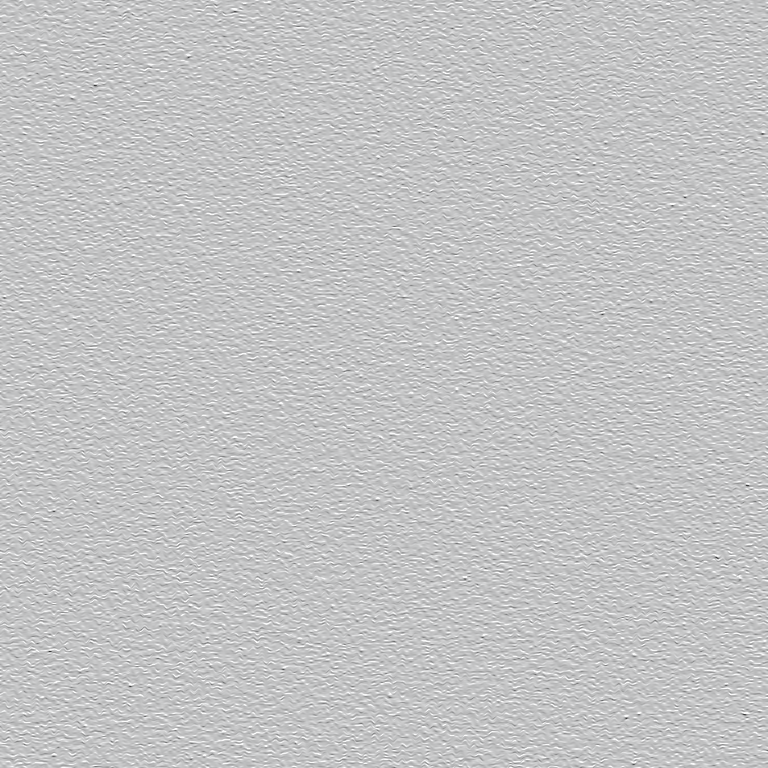
Write a Shadertoy shader that draws this texture.

```glsl
float hash(vec2 p, float seed) {
    vec3 q = fract(vec3(p.xyx + seed * 17.3) * vec3(0.1031, 0.1030, 0.0973));
    q += dot(q, q.yzx + 33.33);
    return fract((q.x + q.y) * q.z);
}

float valueNoise(vec2 p, float seed) {
    vec2 cell = floor(p);
    vec2 f = fract(p);
    f = f * f * (3.0 - 2.0 * f);
    float low = mix(hash(cell, seed), hash(cell + vec2(1.0, 0.0), seed), f.x);
    float high = mix(hash(cell + vec2(0.0, 1.0), seed), hash(cell + vec2(1.0), seed), f.x);
    return mix(low, high, f.y);
}

// Fine, mostly horizontal wrinkles bent by a coarser noise
float wrinkles(vec2 p, float bend) {
    p.y += bend * (valueNoise(p * vec2(170.0, 110.0), 1.0) - 0.5);
    float fine = valueNoise(p * vec2(185.0, 450.0), 2.0);
    float broad = valueNoise(p * vec2(140.0, 260.0), 3.0);
    return fine + 0.22 * broad;
}

// Sparse flat specks, one candidate in each grid cell
float specks(vec2 p, float density, vec2 radius) {
    vec2 cell = floor(p * density);
    vec2 jitter = vec2(hash(cell, 4.0), hash(cell, 5.0));
    vec2 center = (cell + mix(vec2(0.2), vec2(0.8), jitter)) / density;
    vec2 offset = (p - center) / radius;
    float strength = pow(hash(cell, 6.0), 7.0);
    return strength * exp(-dot(offset, offset));
}

float surfaceHeight(vec2 p, float bend) {
    return wrinkles(p, bend) + 1.2 * specks(p, 50.0, vec2(0.0026, 0.0016));
}

// Slope toward a light above the sheet
float emboss(vec2 p, vec2 lightStep, float bend) {
    return surfaceHeight(p - lightStep, bend) - surfaceHeight(p + lightStep, bend);
}

void mainImage(out vec4 fragColor, in vec2 fragCoord) {
    vec2 uv = fragCoord / iResolution.y;

    // Some regions are straighter than others
    float bend = mix(0.002, 0.005, valueNoise(uv * 5.0, 7.0));
    float relief = emboss(uv, vec2(0.0002, 0.0009), bend);

    // Gentle midtones, stronger extremes and a bias toward highlights
    float shade = relief * (0.22 + relief * (0.08 + 0.22 * relief));
    vec3 paperGray = vec3(0.760, 0.762, 0.765);
    vec3 color = clamp(paperGray + shade, 0.22, 0.98);
    fragColor = vec4(color, 1.0);
}
```
